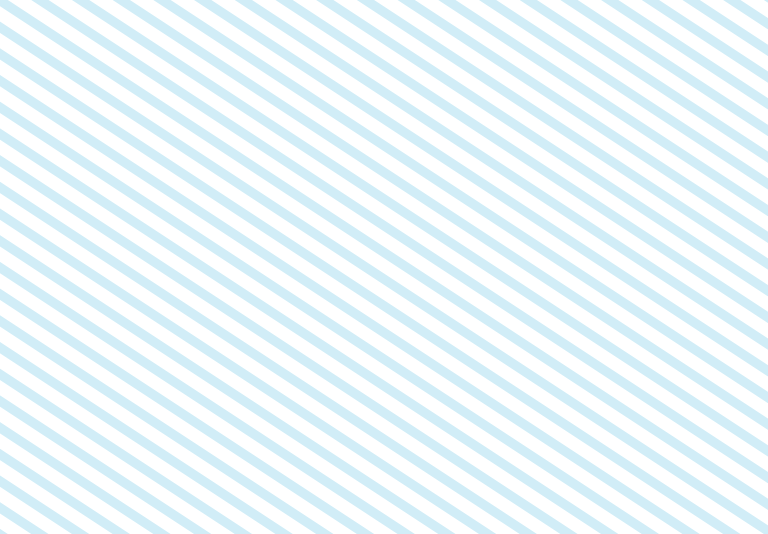
Write a WebGL 1 fragment shader that draws this pattern.

```glsl
precision highp float;

// Pale blue diagonal stripes on white, falling from left to right.
// A linear phase counts the stripes; its distance to the nearest whole
// number gives each band, smoothed over one pixel.

uniform vec2 u_resolution;

// Coverage of bands centred on whole phase values.
float stripes(float phase, float halfWidth, float blur) {
  float fromCentre = abs(fract(phase + 0.5) - 0.5);
  return 1.0 - smoothstep(halfWidth - blur, halfWidth + blur, fromCentre);
}

void main() {
  // Canvas heights, measured from the top left corner
  vec2 p = vec2(gl_FragCoord.x, u_resolution.y - gl_FragCoord.y) / u_resolution.y;

  // Stripe repeats per canvas height, along x and down y
  vec2 frequency = vec2(13.12, -20.0);
  float phase = dot(p, frequency) + 0.02;
  float pixel = length(frequency) / u_resolution.y;

  float band = stripes(phase, 0.2125, 0.6 * pixel);
  vec3 white = vec3(1.0);
  vec3 paleBlue = vec3(0.82, 0.93, 0.97);
  gl_FragColor = vec4(mix(white, paleBlue, band), 1.0);
}
```
